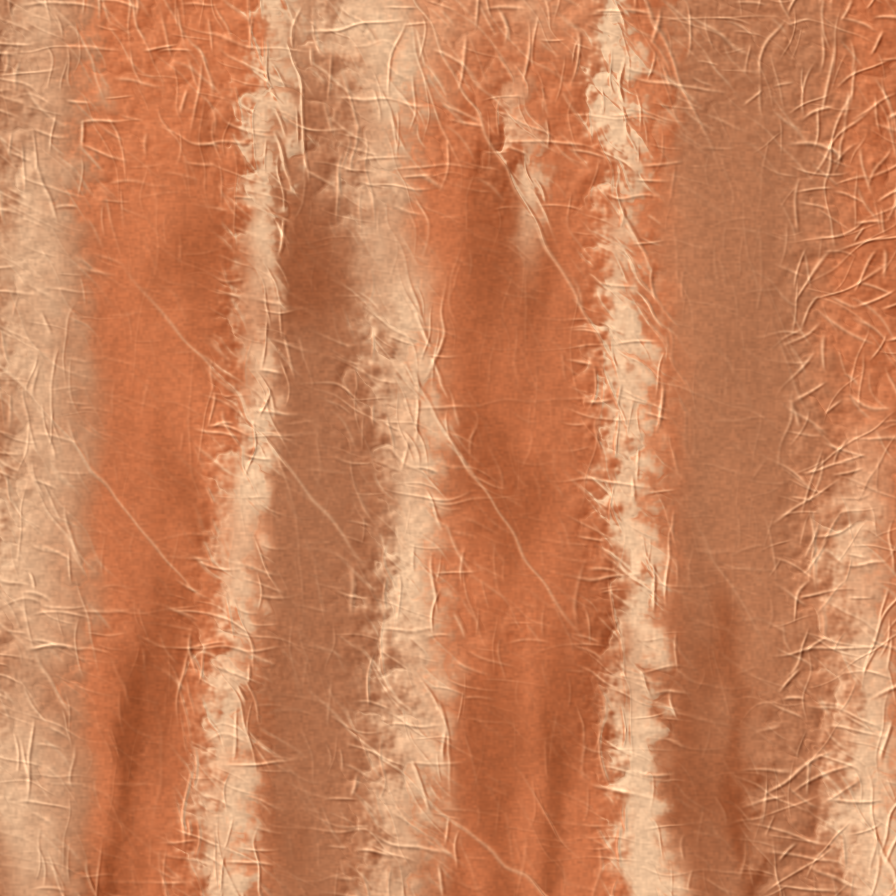
This texture is drawn by a Shadertoy shader. Its source:

```glsl
#define CREASE_WIDTH 0.0018
#define CREASE_LIGHT 0.25
#define CREASE_SHIFT 0.024
#define CRUMPLE 0.42
#define WEAVE 0.075
#define SHADOW vec3(0.56, 0.28, 0.15)
#define ORANGE vec3(0.79, 0.45, 0.285)
#define BROWN vec3(0.70, 0.45, 0.31)
#define SHEEN vec3(0.94, 0.76, 0.60)

float hash(vec2 p) {
    vec3 q = fract(p.xyx * 0.1031);
    q += dot(q, q.yzx + 33.33);
    return fract((q.x + q.y) * q.z);
}

float noise(vec2 p) {
    vec2 i = floor(p), f = fract(p);
    f = f * f * (3.0 - 2.0 * f);
    return mix(mix(hash(i), hash(i + vec2(1, 0)), f.x),
               mix(hash(i + vec2(0, 1)), hash(i + vec2(1, 1)), f.x), f.y);
}

float fbm(vec2 p) {
    float sum = 0.0, amp = 0.5;
    for (int i = 0; i < 4; i++) {
        sum += amp * noise(p);
        p = mat2(1.6, 1.2, -1.2, 1.6) * p + 7.3;
        amp *= 0.5;
    }
    return sum;
}

float bell(float x, float width) {
    return exp(-x * x / (width * width));
}

// Light caught along the crests of the hanging folds
float foldSheen(vec2 p) {
    float y = p.y;
    float s = 0.66 * bell(p.x - 0.025 - 0.025 * y, 0.068);
    s += 0.95 * bell(p.x - mix(0.25, 0.31, y), mix(0.036, 0.021, y));
    s += 0.80 * bell(p.x - 0.45 - 0.09 * y + 0.15 * y * y, 0.046);
    s += 0.95 * bell(p.x - mix(0.725, 0.685, y), mix(0.032, 0.021, y));
    s += 0.75 * bell(p.x - 0.965, 0.045) * smoothstep(0.7, 0.4, y);
    s += 0.75 * bell(p.x - 0.59, 0.022) * bell(y - 0.81, 0.12);
    s += 0.55 * bell(p.x - 0.50, 0.16) * smoothstep(0.87, 0.98, y);
    return s;
}

// Broad bands where the cloth turns from orange to brown
float brownBands(vec2 p) {
    float left = smoothstep(0.12, 0.08, p.x);
    float middle = smoothstep(0.28, 0.32, p.x) * smoothstep(0.49, 0.42, p.x);
    float right = smoothstep(0.72, 0.78, p.x) * smoothstep(0.98, 0.88, p.x);
    return left + middle + right;
}

// Narrow valleys that open toward the hem
float valleys(vec2 p) {
    float v = bell(p.x - 0.13 - 0.10 * p.y, 0.013) * smoothstep(0.40, 0.12, p.y);
    v += bell(p.x - 0.62, 0.010) * smoothstep(0.30, 0.05, p.y);
    v += bell(p.x - 0.84 + 0.08 * p.y, 0.014) * smoothstep(0.42, 0.10, p.y);
    return v;
}

// Profile of one crease: slope in xy, ridge in z
vec3 crease(float dist, vec2 normal, float width) {
    float ridge = bell(dist, width);
    return vec3(normal * dist / width * ridge * 2.0, ridge);
}

// Short bent creases scattered one per cell
vec3 shortCreases(vec2 p, float cells, float seed) {
    vec3 sum = vec3(0);
    vec2 g = p * cells, id = floor(g);
    for (int j = -1; j <= 1; j++)
    for (int i = -1; i <= 1; i++) {
        vec2 c = id + vec2(i, j), k = c + seed * 17.0;
        vec2 d = g - c - vec2(hash(k), hash(k + 41.3));
        float spread = c.x / cells > 0.82 ? 3.0 : 1.9;
        float angle = -0.85 + spread * (hash(k + 73.1) - 0.5);
        vec2 along = vec2(cos(angle), sin(angle)), normal = vec2(-along.y, along.x);
        float t = dot(d, along);
        float dist = dot(d, normal) + (hash(k + 11.7) - 0.5) * 0.5 * t * t;
        float reach = mix(0.45, 1.0, hash(k + 29.9));
        float fade = smoothstep(reach, reach * 0.35, abs(t));
        float strength = mix(0.25, 1.0, hash(k + 57.0));
        sum += crease(dist / cells, normal, CREASE_WIDTH * mix(0.7, 1.3, strength)) * fade * strength;
    }
    return sum;
}

// A few long diagonal creases that cross the folds
vec3 longCreases(vec2 p) {
    vec3 sum = vec3(0);
    for (int i = 0; i < 5; i++) {
        float n = float(i), fall = 0.9 + 0.35 * n;
        vec2 normal = normalize(vec2(fall, 1.0));
        float wobble = 0.05 * (noise(vec2(p.x * 4.0, n * 9.0)) - 0.5);
        float dist = dot(p - vec2(0.21 * n, 0.56 + 0.05 * n), normal) + wobble;
        float fade = smoothstep(0.3, 0.6, noise(p * 4.0 + n * 13.0));
        sum += crease(dist, normal, CREASE_WIDTH * 1.2) * fade;
    }
    return sum;
}

float crumple(vec2 p) {
    vec2 q = mat2(0.75, 0.66, -0.66, 0.75) * p * vec2(1.0, 0.8);
    return 1.0 - abs(2.0 * fbm(q * vec2(26.0, 40.0)) - 0.95);
}

void mainImage(out vec4 fragColor, in vec2 fragCoord) {
    vec2 p = fragCoord / iResolution.xy;
    vec2 bent = p + 0.009 * (vec2(noise(p * 32.0), noise(p * 32.0 + 50.0)) - 0.5);

    // Creases gather beside the crests, at the top and at the right
    float near = max(foldSheen(p + vec2(0.035, 0.0)), foldSheen(p - vec2(0.015, 0.0)));
    float gather = 0.8 * near + 0.6 * smoothstep(0.7, 0.95, p.y) + 0.7 * smoothstep(0.82, 0.92, p.x);
    float density = smoothstep(0.15, 0.8, gather + 1.2 * (fbm(p * 7.0) - 0.42));
    density = mix(0.16, 1.0, density);
    vec3 folds = vec3(0);
    for (int i = 0; i < 5; i++)
        folds += shortCreases(bent, 8.0 * pow(1.42, float(i)), float(i) + 1.0);
    folds = folds * density + longCreases(bent);
    float lit = dot(folds.xy, vec2(-0.65, 0.76));
    float ruffle = crumple(p);
    float facet = (ruffle - crumple(p + vec2(0.003, -0.003))) * density;

    // Tilted cloth picks up the sheen of a neighbouring spot
    vec2 look = p + CREASE_SHIFT * folds.xy;
    look.x += 0.05 * (fbm(p * vec2(14.0, 9.0)) - 0.47) + density * (0.05 * (ruffle - 0.8) + 0.05 * facet);
    float sheen = foldSheen(look) * mix(0.4, 1.4, fbm(p * vec2(13.0, 8.0) + 3.0));
    sheen += 0.35 * density * (fbm(p * 18.0 + 20.0) - 0.38);

    float tone = fbm(p * vec2(12.0, 3.0) + 9.0) - 0.47;
    vec3 color = mix(ORANGE, BROWN, clamp(brownBands(look) + 0.5 * tone, 0.0, 1.0));
    color *= 1.0 + 0.22 * tone;
    float dusk = smoothstep(0.48, 0.72, fbm(p * vec2(9.0, 4.0) + 31.0));
    color = mix(color, SHADOW, clamp(0.5 * dusk + 0.65 * valleys(look), 0.0, 0.8));
    color = mix(color, SHEEN, smoothstep(0.05, 1.0, sheen));
    color = mix(color, SHEEN, clamp(0.36 * folds.z, 0.0, 0.6));
    color += vec3(1.0, 0.9, 0.75) * (CREASE_LIGHT * clamp(lit, -1.3, 0.9) + CRUMPLE * facet);

    // Fine woven grain
    float grain = noise(p * vec2(330.0, 210.0)) + noise(p * vec2(170.0, 400.0)) - 1.0;
    color *= 1.0 + WEAVE * grain;
    fragColor = vec4(clamp(color, 0.0, 1.0), 1.0);
}
```
